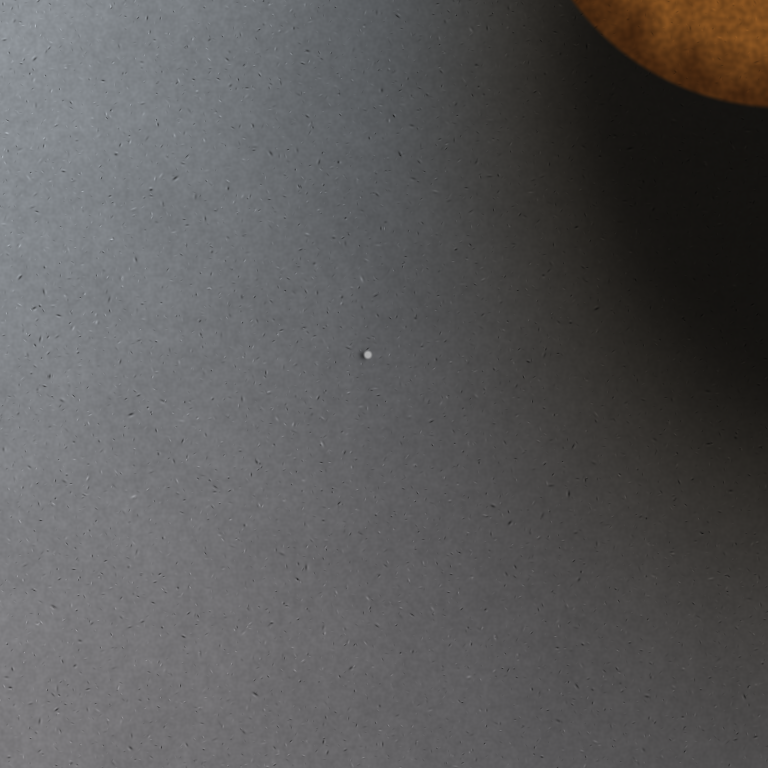
Give the GLSL for this texture, as a three.js fragment shader.

```glsl
// A matt grey, finely pitted surface falling into a soft elliptical shadow, with
// the rim of an amber disk in the upper right corner. Smooth light falloff is
// multiplied by gradient noise mottling and scattered, embossed flecks.

varying vec2 vUv;

const vec3 SHADOW_TINT = vec3(1.08, 1.0, 0.88);
const vec3 WARM_GREY   = vec3(1.00, 0.99, 1.01);
const vec3 COOL_GREY   = vec3(0.965, 1.0, 1.035);
const vec3 AMBER_DARK  = vec3(0.27, 0.15, 0.06);
const vec3 AMBER_LIGHT = vec3(0.49, 0.30, 0.12);

const vec2  SHADOW_CENTER = vec2(1.10, 1.00);
const vec2  SHADOW_RADII  = vec2(0.42, 0.65);
const float SHADOW_CORE   = 0.80;   // normalised radius of the full shadow
const float SHADOW_LEVEL  = 0.068;
const float LIGHT_RANGE   = 0.545;

const vec2  DISK_CENTER = vec2(1.02, 1.20);
const float DISK_RADIUS = 0.34;
const float DISK_SOFT   = 0.004;

const vec2  BEAD_CENTER = vec2(0.479, 0.538);
const float BEAD_RADIUS = 0.0058;

const int   FLECK_LAYERS = 4;
const float FLECK_CELLS  = 34.0;
const float FLECK_SHARE  = 0.62;
const float DARK_FLECK   = 0.50;
const float LIGHT_FLECK  = 0.32;

vec3 hash3(vec2 p) {
  vec3 q = fract(p.xyx * vec3(0.1031, 0.1030, 0.0973));
  q += dot(q, q.yxz + 33.33);
  return fract((q.xxy + q.yzz) * q.zyx);
}

mat2 rotation(float a) {
  return mat2(cos(a), sin(a), -sin(a), cos(a));
}

float cornerSlope(vec2 cell, vec2 offset) {
  float a = 6.2832 * hash3(cell).x;
  return dot(vec2(cos(a), sin(a)), offset);
}

// Gradient noise, about -0.7 to 0.7
float gradientNoise(vec2 p) {
  vec2 i = floor(p), f = fract(p);
  vec2 u = f * f * f * (f * (f * 6.0 - 15.0) + 10.0);
  vec2 e = vec2(0.0, 1.0);
  return mix(
    mix(cornerSlope(i, f), cornerSlope(i + e.yx, f - e.yx), u.x),
    mix(cornerSlope(i + e.xy, f - e.xy), cornerSlope(i + e.yy, f - e.yy), u.x),
    u.y);
}

float blob(vec2 p, vec2 size) {
  p /= size;
  return exp(-2.0 * dot(p, p));
}

// One fleck per cell: a soft streak with a weak opposite lip beside it
float fleck(vec2 p) {
  vec2 cell = floor(p);
  vec3 place = hash3(cell);
  vec3 shape = hash3(cell + 71.7);
  vec2 q = rotation(6.2832 * shape.x) * (fract(p) - mix(vec2(0.27), vec2(0.73), place.xy));
  vec2 size = vec2(mix(0.08, 0.18, shape.y), mix(0.045, 0.075, shape.z));
  float body = blob(q, size) - 0.35 * blob(q - vec2(0.0, 0.10), size);
  float strength = 0.18 + 0.82 * pow(fract(place.z * 37.0), 3.0);
  float tone = fract(shape.z * 53.0) < 0.55 ? -DARK_FLECK : LIGHT_FLECK;
  return step(place.z, FLECK_SHARE) * strength * tone * body;
}

// Brightness of the smooth surface, from shadow core to lit side
float surfaceLight(vec2 p) {
  float t = length((p - SHADOW_CENTER) / SHADOW_RADII) - SHADOW_CORE;
  t = 0.5 * (t + sqrt(t * t + 0.006));
  return (SHADOW_LEVEL + LIGHT_RANGE * (1.0 - exp(-t))) * mix(0.86, 1.09, p.y);
}

void main() {
  vec2 p = vUv;

  // Broad mottling and fine grain
  float relief = 0.035 * gradientNoise(p * 9.0)
               + 0.040 * gradientNoise(p * 38.0 + 5.3)
               + 0.055 * gradientNoise(p * 105.0 + 17.1)
               + 0.050 * gradientNoise(p * 210.0 + 41.9);

  // Flecks on turned grids of growing fineness
  for (int i = 0; i < FLECK_LAYERS; i++) {
    float n = float(i);
    relief += fleck(rotation(0.5 + 0.9 * n) * p * FLECK_CELLS * (1.0 + 0.28 * n) + 19.0 * n + 60.0);
  }

  // Grey surface: cool at the upper left, warm in the shadow
  float light = surfaceLight(p);
  float coolness = smoothstep(0.15, 0.95, p.y + 0.35 * (0.5 - p.x));
  vec3 tint = mix(SHADOW_TINT, mix(WARM_GREY, COOL_GREY, coolness), smoothstep(0.05, 0.38, light));
  vec3 color = light * tint * (1.0 + relief);

  // Single pale bead with a dark lip
  vec2 b = p - BEAD_CENTER;
  color *= 1.0 - 0.45 * blob(b + vec2(0.006, 0.001), vec2(BEAD_RADIUS * 1.3));
  color = mix(color, vec3(0.72), 0.9 * (1.0 - smoothstep(0.5, 1.2, length(b) / BEAD_RADIUS)));

  // Amber disk, darker and slightly mottled toward its rim
  float inside = DISK_RADIUS - length(p - DISK_CENTER);
  float glow = smoothstep(0.0, 0.10, inside) + 0.5 * gradientNoise(p * 26.0);
  vec3 amber = mix(AMBER_DARK, AMBER_LIGHT, clamp(glow, 0.0, 1.0));
  amber *= 1.0 + 0.22 * gradientNoise(p * 110.0) + 0.5 * relief;
  color = mix(color, amber, smoothstep(-DISK_SOFT, DISK_SOFT, inside));

  gl_FragColor = vec4(color, 1.0);
}
```
